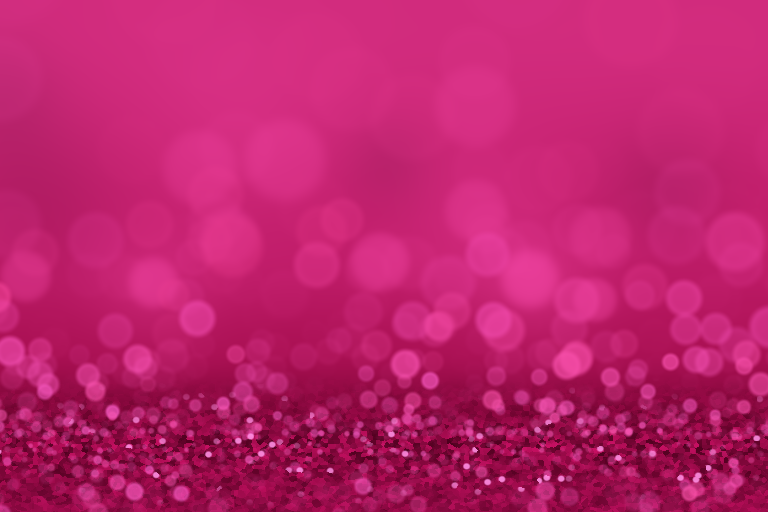
Reproduce this background procedurally as a Shadertoy shader.

```glsl
// Pink glitter ground in shallow focus, melting upward into soft bokeh discs.

const float FOCUS_Y = 0.13;

float hash(vec2 p) {
    return fract(sin(dot(p, vec2(127.1, 311.7))) * 43758.5453);
}

// Soft-edged round patch; higher falloff gives a flatter, more disc-like shape
float patchAt(vec2 p, vec2 center, float radius, float falloff) {
    return exp(-pow(length(p - center) / radius, falloff));
}

// Vertical wash: dark around the focus line, rosy above
vec3 backdrop(float y) {
    vec3 c = mix(vec3(0.58, 0.03, 0.27), vec3(0.46, 0.01, 0.19), smoothstep(0.0, 0.13, y));
    c = mix(c, vec3(0.66, 0.06, 0.32), smoothstep(0.15, 0.32, y));
    c = mix(c, vec3(0.75, 0.11, 0.41), smoothstep(0.27, 0.52, y));
    return mix(c, vec3(0.82, 0.17, 0.49), smoothstep(0.5, 0.95, y));
}

// Broad light and shade behind the discs
vec3 lightPools(vec3 col, vec2 p) {
    float light = patchAt(p, vec2(0.47, 0.76), 0.20, 2.0) + patchAt(p, vec2(0.93, 0.56), 0.17, 2.0)
                + patchAt(p, vec2(1.06, 0.44), 0.12, 2.0) + patchAt(p, vec2(0.30, 0.44), 0.12, 2.0);
    float discs = patchAt(p, vec2(0.928, 0.793), 0.080, 8.0) + patchAt(p, vec2(0.557, 0.687), 0.082, 8.0)
                + patchAt(p, vec2(0.390, 0.672), 0.074, 8.0) + patchAt(p, vec2(0.930, 0.588), 0.062, 8.0)
                + patchAt(p, vec2(0.447, 0.537), 0.058, 8.0) + patchAt(p, vec2(1.172, 0.537), 0.060, 8.0)
                + 1.6 * patchAt(p, vec2(0.742, 0.488), 0.058, 8.0)
                + 1.7 * patchAt(p, vec2(1.035, 0.455), 0.058, 6.0)
                + 1.5 * patchAt(p, vec2(0.050, 0.460), 0.050, 8.0)
                + 1.5 * patchAt(p, vec2(0.300, 0.448), 0.050, 6.0)
                + 1.5 * patchAt(p, vec2(1.162, 0.414), 0.043, 8.0);
    float shade = patchAt(p, vec2(0.06, 0.62), 0.16, 2.0) + patchAt(p, vec2(0.76, 0.68), 0.09, 2.0)
                + patchAt(p, vec2(0.00, 0.82), 0.12, 2.0) + patchAt(p, vec2(1.30, 0.64), 0.12, 2.0);
    col *= 1.0 - 0.08 * shade;
    return mix(col, vec3(0.95, 0.27, 0.64), min(0.24 * light + 0.26 * discs, 0.85));
}

// Nearest jittered facet: x = its random tone, y = distance to its center
vec2 facet(vec2 p) {
    vec2 cell = floor(p), best = vec2(0.0, 9.0);
    for (int j = -1; j <= 1; j++)
    for (int i = -1; i <= 1; i++) {
        vec2 id = cell + vec2(i, j);
        vec2 center = id + vec2(hash(id), hash(id + 41.3));
        float d = length(p - center);
        if (d < best.y) best = vec2(hash(id + 17.9), d);
    }
    return best;
}

// One row of discs, drawn over the colour
vec3 discRow(vec3 col, vec2 p, float rowY, float seed, float pixel) {
    float depth = abs(rowY - FOCUS_Y);
    float size = 0.004 + 0.130 * depth;
    float pitch = 1.7 * size;
    if (abs(p.y - rowY) > 2.4 * size) return col;
    float cell = floor(p.x / pitch);
    float strength = mix(0.80, 0.13, smoothstep(0.15, 0.58, depth));
    float rarity = mix(9.0, 3.5, smoothstep(0.02, 0.28, depth));
    vec3 lit = mix(vec3(0.99, 0.36, 0.75), vec3(0.94, 0.26, 0.62), smoothstep(0.0, 0.35, depth));

    for (int k = -1; k <= 1; k++) {
        vec2 id = vec2(cell + float(k), seed);
        float r = size * mix(0.7, 1.15, hash(id + 3.7));
        vec2 center = vec2((id.x + hash(id)) * pitch, rowY + size * (2.0 * hash(id + 9.2) - 1.0));
        float d = length(p - center);
        float soft = 0.16 * r + pixel;
        float disc = 1.0 - smoothstep(r - soft, r + soft, d);
        float rim = 0.85 + 0.2 * smoothstep(0.5 * r, 0.95 * r, d);
        float power = pow(hash(id + 23.1), rarity);
        vec3 tint = lit + vec3(0.0, 0.04, 0.12) * (hash(id + 31.4) - 0.5);
        col = mix(col, tint, disc * rim * power * strength);
    }
    return col;
}

void mainImage(out vec4 fragColor, in vec2 fragCoord) {
    vec2 p = fragCoord / iResolution.y;
    float pixel = 1.0 / iResolution.y;
    vec3 col = lightPools(backdrop(p.y), p);

    // Glitter grains, crisp only near the focus line
    float ground = 1.0 - smoothstep(0.13, 0.28, p.y);
    float sharp = exp(-abs(p.y - FOCUS_Y) * 10.0);
    vec2 fine = facet(p * vec2(95.0, 120.0));
    vec2 coarse = facet(p * vec2(50.0, 62.0) + 7.0);
    float tone = mix(coarse.x, fine.x, 0.4 + 0.5 * sharp);
    vec3 grain = mix(vec3(0.27, 0.0, 0.10), vec3(0.84, 0.07, 0.42), tone);
    col = mix(col, grain, ground * (0.40 + 0.50 * sharp));

    // Discs grow with distance behind the focus line
    for (int i = 31; i >= 0; i--)
        col = discRow(col, p, FOCUS_Y + 0.02 * pow(1.13, float(i)), float(i) + 5.0, pixel);

    // Smaller blurred sparkles in front of it
    for (int i = 0; i < 11; i++)
        col = discRow(col, p, FOCUS_Y - 0.012 * float(i), float(i) + 60.0, pixel);

    // Brightest glints, larger away from the focus line
    vec2 glint = facet(p * vec2(58.0, 64.0) + 3.0);
    float spark = smoothstep(0.92, 0.98, glint.x) * (1.0 - smoothstep(0.25, 0.50, glint.y));
    float band = smoothstep(0.0, 0.06, p.y) * (1.0 - smoothstep(0.15, 0.27, p.y));
    col = mix(col, vec3(1.0, 0.56, 0.89), spark * band * 0.9);

    fragColor = vec4(clamp(col, 0.0, 1.0), 1.0);
}
```
